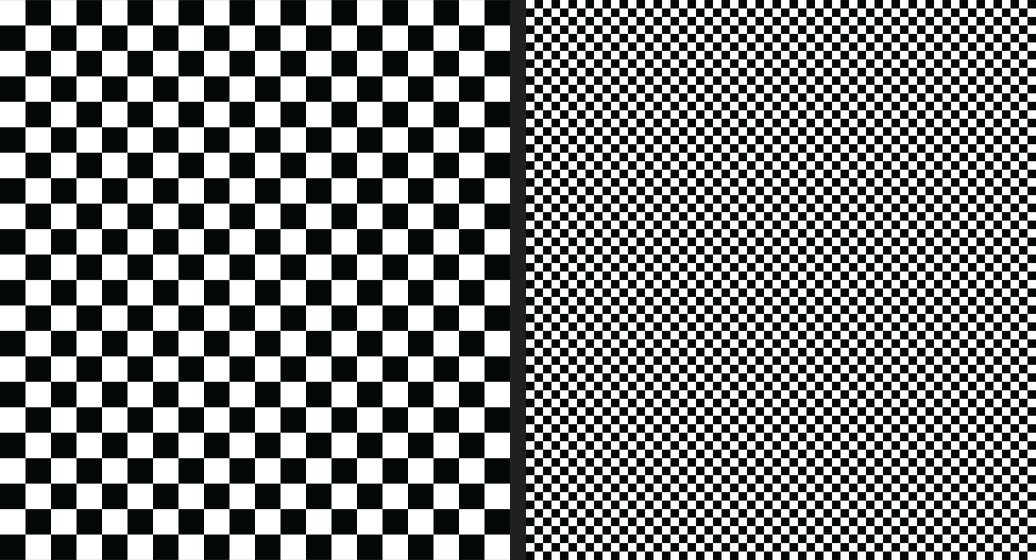
Left, the tile; right, the same tile 3 across and 3 down.
Reproduce this pattern procedurally as a Shadertoy shader.

```glsl
// Black and white checkerboard with hairline-soft edges, tiling in both directions.
#define REPEATS vec2(10.0, 11.0)     // light-dark pairs across and down
#define EDGE_WIDTH vec2(0.03, 0.045) // blend width at cell edges, in cells
#define INK vec3(0.016, 0.027, 0.027)
#define PAPER vec3(1.0)

// Signed distance to the nearest cell edge; the sign alternates between cells.
vec2 alternatingDistance(vec2 cellPos) {
    return 0.5 - abs(mod(cellPos + 0.5, 2.0) - 1.0);
}

void mainImage(out vec4 fragColor, in vec2 fragCoord) {
    vec2 cells = 2.0 * REPEATS;
    vec2 cellPos = fragCoord / iResolution.xy * cells;

    // Blend over at least one pixel so edges stay smooth at any size.
    vec2 blend = max(EDGE_WIDTH, cells / iResolution.xy);
    vec2 stripes = clamp(2.0 * alternatingDistance(cellPos) / blend, -1.0, 1.0);

    // Equal stripe signs give a dark cell, opposite signs a light one.
    float dark = 0.5 + 0.5 * stripes.x * stripes.y;
    fragColor = vec4(mix(PAPER, INK, dark), 1.0);
}
```
